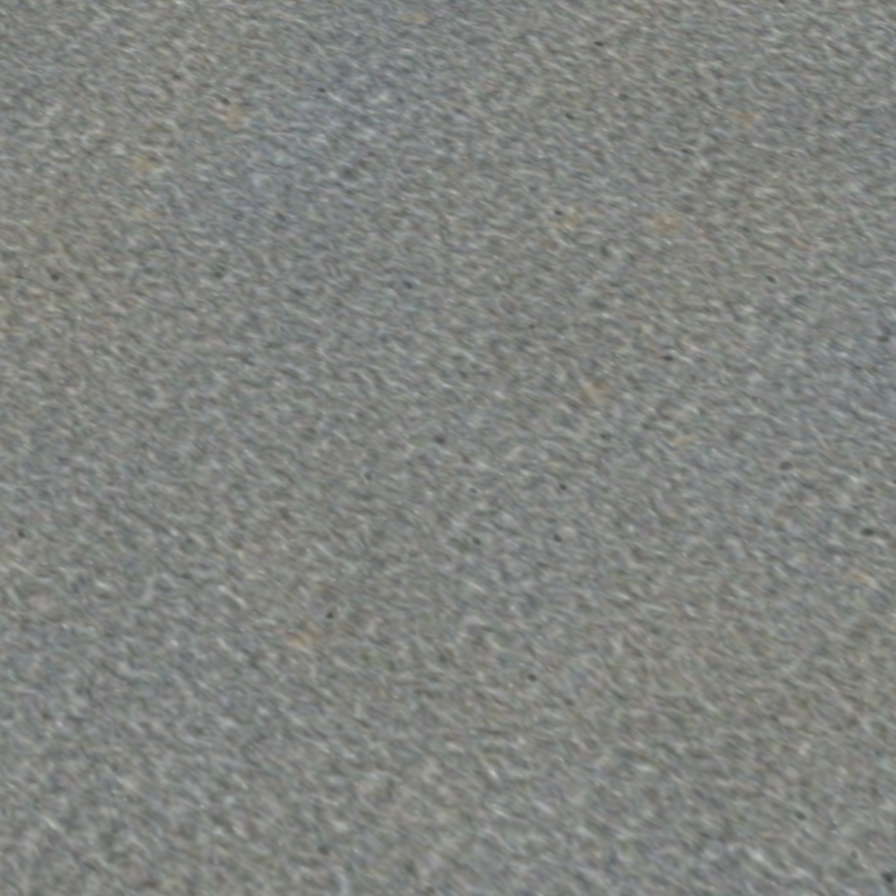
Write a WebGL 1 fragment shader that draws this texture.

```glsl
precision highp float;
uniform vec2 u_resolution;

const vec3 ASPHALT = vec3(0.508, 0.518, 0.504);
const vec3 TAN_STAIN = vec3(0.61, 0.575, 0.50);
const vec3 WARM_SHIFT = vec3(0.055, 0.012, -0.065);
const vec3 GREEN_SHIFT = vec3(-0.02, 0.02, -0.01);
const vec2 GRAIN_DIR = vec2(0.82, -0.57);

vec2 hash2(vec2 p) {
  vec3 h = fract(p.xyx * vec3(0.1031, 0.1030, 0.0973));
  h += dot(h, h.yzx + 33.33);
  return fract((h.xx + h.yz) * h.zy);
}

float slope(vec2 cell, vec2 corner, vec2 f) {
  return dot(hash2(cell + corner) * 2.0 - 1.0, f - corner);
}

// Gradient noise, centred on zero
float noise(vec2 p) {
  vec2 cell = floor(p);
  vec2 f = fract(p);
  vec2 w = f * f * f * (f * (f * 6.0 - 15.0) + 10.0);
  float low = mix(slope(cell, vec2(0, 0), f), slope(cell, vec2(1, 0), f), w.x);
  float high = mix(slope(cell, vec2(0, 1), f), slope(cell, vec2(1, 1), f), w.x);
  return mix(low, high, w.y);
}

float cloud(vec2 p) {
  float sum = 0.0;
  float weight = 1.0;
  for (int i = 0; i < 3; i++) {
    sum += weight * noise(p);
    p = mat2(1.6, 1.2, -1.2, 1.6) * p + 17.3;
    weight *= 0.55;
  }
  return sum;
}

// Sparse soft spots, one candidate per cell
float spots(vec2 p, float chance, float radius) {
  vec2 cell = floor(p);
  vec2 centre = 0.35 + 0.3 * hash2(cell);
  vec2 pick = hash2(cell + 71.7);
  float size = radius * mix(0.6, 1.0, pick.y);
  float d = length(fract(p) - centre);
  return step(pick.x, chance) * (1.0 - smoothstep(size * 0.2, size, d));
}

// Turns a point into along-grain and across-grain axes
vec2 grainAxes(vec2 p, vec2 dir) {
  return vec2(dot(p, dir), dot(p, vec2(-dir.y, dir.x)));
}

// Ground recedes towards the top
vec2 ground(vec2 uv) {
  return vec2((uv.x - 0.5) * (1.0 + 0.2 * uv.y), uv.y * (1.0 + 0.35 * uv.y)) + 3.0;
}

void main() {
  vec2 uv = gl_FragCoord.xy / u_resolution.y;
  vec2 p = ground(uv);
  vec2 wobble = vec2(noise(p * 27.0), noise(p * 27.0 + 43.0));
  vec2 g = grainAxes(p + 0.006 * wobble, GRAIN_DIR);

  // Stone grain in two sizes, with broad wear
  float coarse = noise(g * vec2(44.0, 80.0));
  float fine = noise(g * vec2(88.0, 150.0) + 19.0);
  float wear = cloud(p * 4.0 + 5.0);
  float tone = 0.165 * coarse + 0.105 * fine + 0.03 * wear;
  tone += 0.12 * max(coarse, 0.0) * max(coarse, 0.0);

  // Pale chips and dark pits
  float chips = spots(g * vec2(40.0, 68.0) + 7.0, 0.22, 0.34);
  float pits = spots(g * vec2(24.0, 33.0) + 31.0, 0.045, 0.3);
  tone += 0.06 * chips - 0.12 * pits - 0.005;

  // Faint colour of single stones and of wide patches
  float stoneTint = noise(g * vec2(38.0, 66.0) + 57.0);
  float patchTint = cloud(p * 2.6 + 23.0);
  vec3 color = ASPHALT + tone;
  color += WARM_SHIFT * (0.55 * stoneTint + 0.35 * patchTint);
  color += GREEN_SHIFT * noise(g * vec2(30.0, 54.0) + 83.0);

  // Few ragged tan stains
  vec2 ragged = p + 0.022 * vec2(cloud(p * 38.0), cloud(p * 38.0 + 61.0));
  float stain = spots(ragged * vec2(9.0, 11.0) + 2.0, 0.07, 0.32);
  color = mix(color, TAN_STAIN + 0.6 * tone, 0.6 * stain);

  gl_FragColor = vec4(clamp(color, 0.0, 1.0), 1.0);
}
```
